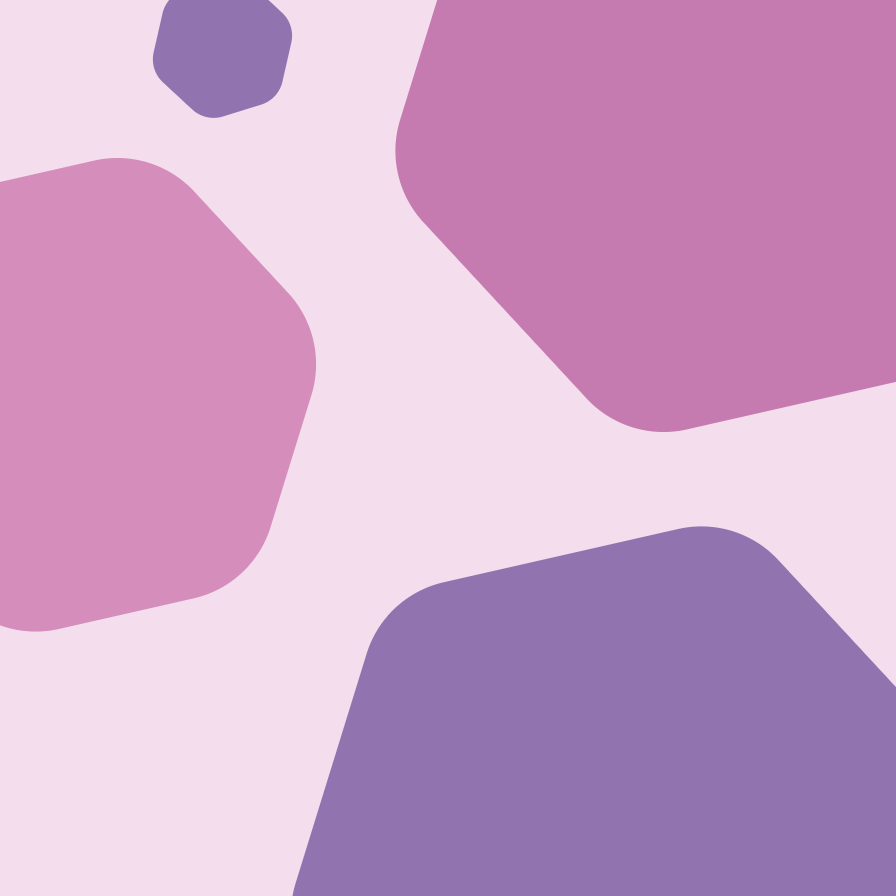
Write a Shadertoy shader that draws this background.

```glsl
// Flat backdrop of large, tilted hexagons with rounded corners on pale pink.

const vec3 PALE_PINK = vec3(0.957, 0.871, 0.929);
const vec3 PURPLE    = vec3(0.569, 0.451, 0.690);
const vec3 MAGENTA   = vec3(0.776, 0.482, 0.690);
const vec3 ROSE      = vec3(0.835, 0.557, 0.737);

// Tilts are counterclockwise, in degrees; lengths are in canvas units.
const float LARGE_TILT   = 12.8;
const float SMALL_TILT   = 17.2;
const float LARGE_CORNER = 0.1172;
const float SMALL_CORNER = 0.0352;

// Signed distance to a flat-topped hexagon.
float hexagonDistance(vec2 p, float apothem) {
    const vec3 k = vec3(-0.866025, 0.5, 0.57735);
    p = abs(p);
    p -= 2.0 * min(dot(k.xy, p), 0.0) * k.xy;
    p -= vec2(clamp(p.x, -k.z * apothem, k.z * apothem), apothem);
    return length(p) * sign(p.y);
}

// Signed distance to a tilted hexagon with rounded corners.
float roundedHexagon(vec2 p, float apothem, float corner, float tilt) {
    float angle = radians(tilt);
    vec2 axis = vec2(cos(angle), sin(angle));
    vec2 local = vec2(dot(p, axis), dot(p, vec2(-axis.y, axis.x)));
    return hexagonDistance(local, apothem - corner) - corner;
}

// Lays a colour over the base, with an edge one pixel wide.
vec3 paint(vec3 base, vec3 colour, float dist, float pixel) {
    return mix(base, colour, clamp(0.5 - dist / pixel, 0.0, 1.0));
}

void mainImage(out vec4 fragColor, in vec2 fragCoord) {
    float pixel = 1.0 / min(iResolution.x, iResolution.y);
    vec2 uv = (fragCoord - 0.5 * iResolution.xy) * pixel + 0.5;

    // Large shapes: left, upper right, bottom
    float rose    = roundedHexagon(uv - vec2(0.0854, 0.5594), 0.2505, LARGE_CORNER, LARGE_TILT);
    float magenta = roundedHexagon(uv - vec2(0.8198, 0.8910), 0.3492, LARGE_CORNER, LARGE_TILT);
    float purple  = roundedHexagon(uv - vec2(0.7034, 0.0391), 0.3494, LARGE_CORNER, LARGE_TILT);

    // Small accent at the top
    float accent  = roundedHexagon(uv - vec2(0.2483, 0.9470), 0.0737, SMALL_CORNER, SMALL_TILT);

    vec3 colour = paint(PALE_PINK, ROSE, rose, pixel);
    colour = paint(colour, MAGENTA, magenta, pixel);
    colour = paint(colour, PURPLE, min(purple, accent), pixel);
    fragColor = vec4(colour, 1.0);
}
```
